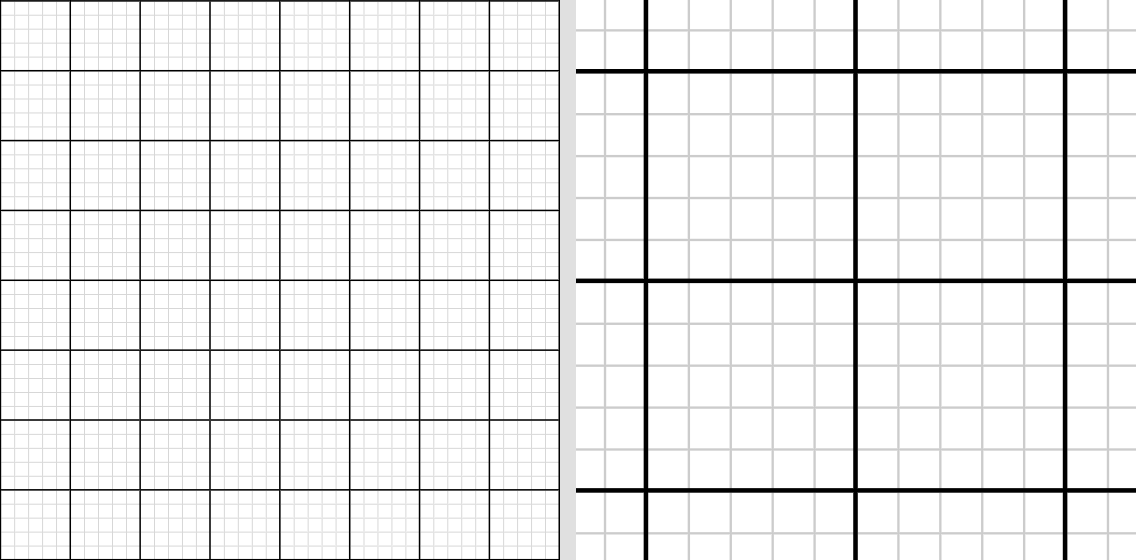
Left: the whole. Right: its middle third, enlarged.
A three.js fragment shader for this pattern:

```glsl
// Graph paper: 8 by 8 heavy black squares, each split 5 by 5 by fine grey lines.
#define CELL_PITCH 0.12474
#define SUBDIVISIONS 5.0
#define GRID_CENTER vec2(0.4997, 0.4995)
#define FINE_OFFSET vec2(0.0006, -0.0006)
#define HEAVY_WIDTH 0.0027
#define FINE_WIDTH 0.0014
#define PAPER_COLOR vec3(1.0)
#define FINE_COLOR vec3(0.8)
#define HEAVY_COLOR vec3(0.0)

varying vec2 vUv;

// Share of the pixel footprint covered by evenly spaced lines, per axis.
vec2 lineCoverage(vec2 p, float pitch, float width, vec2 footprint) {
  vec2 dist = abs(p - pitch * floor(p / pitch + 0.5));
  vec2 nearEdge = clamp(0.5 + (0.5 * width - dist) / footprint, 0.0, 1.0);
  vec2 farEdge = clamp(0.5 - (0.5 * width + dist) / footprint, 0.0, 1.0);
  return nearEdge - farEdge;
}

// Joins the vertical and horizontal lines into one grid mask.
float gridMask(vec2 p, float pitch, float width, vec2 footprint) {
  vec2 coverage = lineCoverage(p, pitch, width, footprint);
  return max(coverage.x, coverage.y);
}

void main() {
  vec2 footprint = max(fwidth(vUv), vec2(1e-5));
  vec2 p = vUv - GRID_CENTER;

  // Fine lines lie under the heavy ones.
  float fine = gridMask(p - FINE_OFFSET, CELL_PITCH / SUBDIVISIONS, FINE_WIDTH, footprint);
  float heavy = gridMask(p, CELL_PITCH, HEAVY_WIDTH, footprint);

  vec3 color = mix(PAPER_COLOR, FINE_COLOR, fine);
  color = mix(color, HEAVY_COLOR, heavy);
  gl_FragColor = vec4(color, 1.0);
}
```
